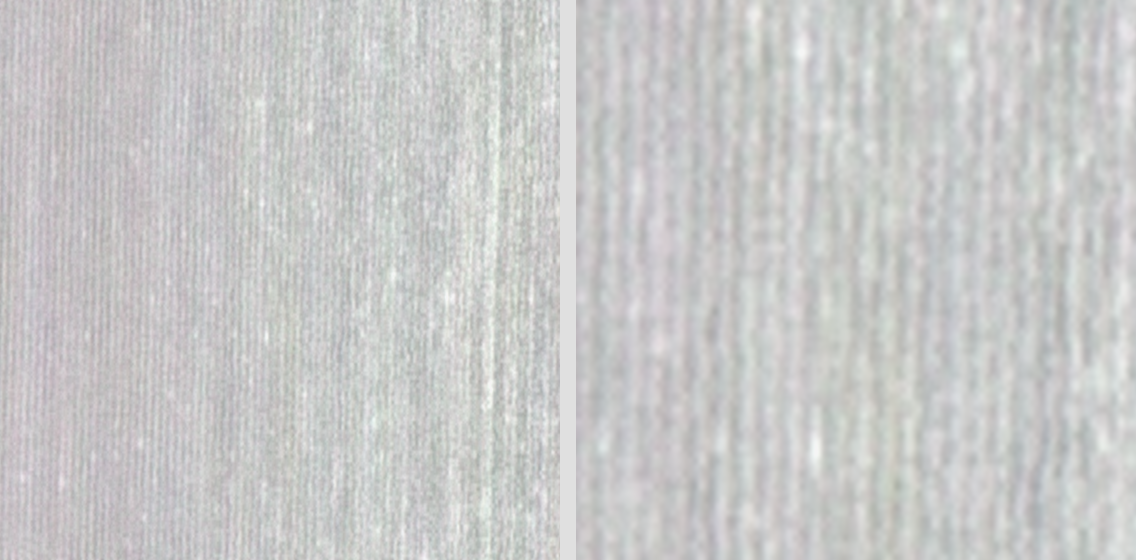
Left: the whole. Right: its middle third, enlarged.
Reproduce this texture procedurally as a WebGL 2 fragment shader.

```glsl
#version 300 es
precision highp float;
// Pale brushed surface: fine, slightly leaning vertical ridges over a grey wash
// that turns from pinkish to greenish. Each strand fades by layered sines;
// scattered cells add bright flecks and streaks, and soft grain covers it all.

uniform vec2 u_resolution;
out vec4 fragColor;

float hash(vec2 p) {
    vec3 q = fract(vec3(p.xyx) * 0.1031);
    q += dot(q, q.yzx + 33.33);
    return fract((q.x + q.y) * q.z);
}

// Brightness of one strand, drifting along its length.
float strand(float id, float y) {
    float h = hash(vec2(id, 3.0));
    float k = hash(vec2(id, 8.0));
    return 1.1 * (k - 0.5)
         + 0.35 * sin(y * (4.0 + 7.0 * h) + 40.0 * k)
         + 0.22 * sin(y * (17.0 + 12.0 * k) + 60.0 * h)
         + 0.17 * sin(y * (48.0 + 25.0 * h) + 90.0 * k);
}

// Strands blended sideways, so neighbours meet softly.
float strands(float x, float y) {
    float id = floor(x);
    float blend = smoothstep(0.0, 1.0, x - id);
    return mix(strand(id, y), strand(id + 1.0, y), blend);
}

// Soft oval spots, at most one per cell, present with the given chance.
float flecks(vec2 p, vec2 radius, float chance, float seed) {
    vec2 cell = floor(p);
    float sum = 0.0;
    for (int j = -1; j <= 1; j++) {
        for (int i = -1; i <= 1; i++) {
            vec2 c = cell + vec2(i, j);
            float pick = hash(c + seed);
            vec2 center = c + 0.2 + 0.6 * vec2(hash(c + seed + 17.0), hash(c + seed + 41.0));
            vec2 d = (p - center) / (radius * (0.7 + 0.6 * hash(c + seed + 73.0)));
            float strength = 0.3 + 0.7 * hash(c + seed + 97.0);
            sum += strength * (1.0 - smoothstep(chance * 0.8, chance, pick)) * exp(-dot(d, d));
        }
    }
    return sum;
}

float grain(vec2 p) {
    vec2 c = floor(p);
    vec2 f = smoothstep(0.0, 1.0, p - c);
    float low = mix(hash(c), hash(c + vec2(1, 0)), f.x);
    float high = mix(hash(c + vec2(0, 1)), hash(c + vec2(1, 1)), f.x);
    return mix(low, high, f.y) - 0.5;
}

void main() {
    vec2 p = gl_FragCoord.xy / u_resolution;
    float lean = p.x - 0.022 * (p.y - 0.5) + 0.0008 * sin(p.y * 9.0 + p.x * 5.0);
    float rough = smoothstep(0.1, 0.95, p.x);

    // Wash from pinkish grey to lighter greenish grey
    vec3 color = mix(vec3(0.766, 0.748, 0.758), vec3(0.783, 0.791, 0.783),
                     smoothstep(0.0, 0.65, p.x));
    color += 0.007 * sin(lean * 21.0 + 1.5 * sin(p.y * 3.0));

    // Fine ridges with a slight colour fringe, broken up where it is rough
    float s = lean * 72.0;
    float shift = mix(0.15, 0.45, rough) * grain(vec2(s, p.y * 45.0));
    float depth = 0.028 + 0.010 * strands(s * 0.4 + 50.0, p.y)
                + 0.030 * grain(vec2(s * 0.5 + 300.0, p.y * 30.0));
    color -= depth * cos(6.2832 * (s + shift) + vec3(-0.25, 0.05, 0.3));

    // Strand tones, narrow and broad, with pink and green tints
    color += mix(0.024, 0.054, rough) * strands(s - 0.5, p.y);
    color += mix(0.012, 0.032, rough) * strands(s * 0.31 + 200.0, p.y * 0.7);
    color += vec3(0.009, -0.008, 0.005) * strands(s * 0.8 + 400.0, p.y);
    color += vec3(0.007, 0.002, -0.011) * strands(s * 0.5 + 600.0, p.y);

    // Long pale band with darker flanks
    float offset = (lean - 0.878) / 0.008;
    float band = exp(-offset * offset);
    float flank = exp(-pow(abs(offset) - 2.0, 2.0) * 2.0);
    color += vec3(0.060, 0.074, 0.066) * band - vec3(0.045, 0.030, 0.034) * flank;

    // Bright flecks, small and stretched, denser to the right
    float spots = flecks(vec2(s, p.y * 46.0), vec2(0.42, 0.42), mix(0.03, 0.15, rough), 5.0);
    float streaks = flecks(vec2(s * 0.7, p.y * 11.0), vec2(0.34, 0.55), mix(0.04, 0.16, rough), 150.0);
    color += 0.11 * spots * vec3(1.0, 1.0, 0.98);
    color += 0.075 * streaks * vec3(1.05, 1.0, 0.87);

    // Soft grain, rougher to the right, with faint colour speckle
    color += mix(0.060, 0.115, rough) * grain(vec2(lean * 180.0, p.y * 135.0));
    color += 0.035 * grain(vec2(lean * 300.0 + 500.0, p.y * 260.0));
    color += vec3(0.022, -0.012, 0.010) * grain(p * 110.0 + 900.0);

    fragColor = vec4(clamp(color, 0.0, 0.96), 1.0);
}
```
